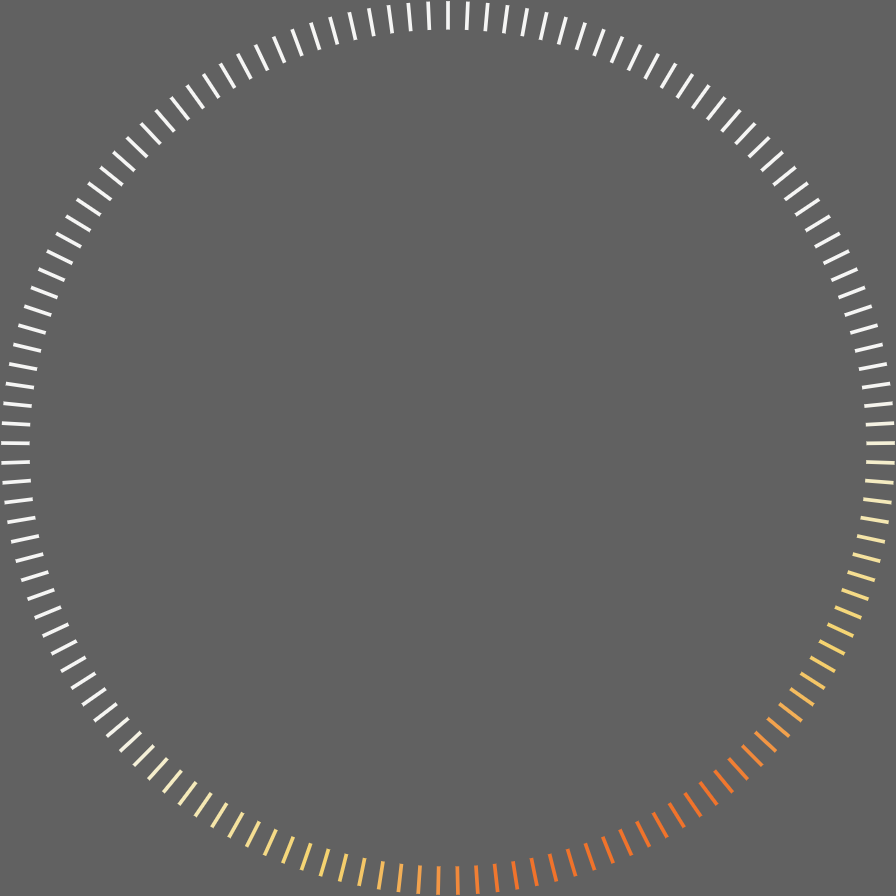
Give the GLSL for this background, as a three.js fragment shader.

```glsl
// A dial of thin radial ticks on flat grey, white with a warm arc at lower right.
// The angle is folded into equal sectors, each holding one box-shaped tick;
// the tick colour depends on its angular distance from the hottest direction.

varying vec2 vUv;

const float TAU = 6.283185;
const float TICK_COUNT = 141.0;
const float INNER_RADIUS = 0.4670;
const float OUTER_RADIUS = 0.4987;
const float TICK_WIDTH = 0.0041;
const float HOT_ANGLE = 157.0; // degrees clockwise from the top

const vec3 BACKGROUND = vec3(0.38);
const vec3 WHITE = vec3(0.96, 0.96, 0.955);
const vec3 CREAM = vec3(0.96, 0.92, 0.73);
const vec3 YELLOW = vec3(0.96, 0.83, 0.44);
const vec3 ORANGE = vec3(0.94, 0.45, 0.17);

// Signed distance to an axis-aligned box
float boxDistance(vec2 p, vec2 halfSize) {
  vec2 d = abs(p) - halfSize;
  return length(max(d, 0.0)) + min(max(d.x, d.y), 0.0);
}

// Local position inside the sector around the tick at tickAngle
vec2 sectorPosition(float radius, float angle, float tickAngle) {
  float offset = angle - tickAngle;
  return radius * vec2(sin(offset), cos(offset));
}

// Shortest distance between two directions, in degrees
float angularDistance(float a, float b) {
  return abs(mod(a - b + 180.0, 360.0) - 180.0);
}

// Orange to yellow to cream to white, away from the hot direction
vec3 heatColor(float away) {
  vec3 color = mix(ORANGE, YELLOW, smoothstep(13.0, 41.0, away));
  color = mix(color, CREAM, smoothstep(39.0, 62.0, away));
  return mix(color, WHITE, smoothstep(58.0, 77.0, away));
}

void main() {
  vec2 p = vUv - 0.5;
  float pixel = max(fwidth(vUv.x), 0.00001);

  // Nearest tick, measured clockwise from the top
  float angle = atan(p.x, p.y);
  float sector = TAU / TICK_COUNT;
  float tickAngle = floor(angle / sector + 0.5) * sector;

  // Tick shape
  vec2 local = sectorPosition(length(p), angle, tickAngle);
  local.y -= 0.5 * (INNER_RADIUS + OUTER_RADIUS);
  vec2 halfSize = 0.5 * vec2(TICK_WIDTH, OUTER_RADIUS - INNER_RADIUS);
  float coverage = clamp(0.5 - boxDistance(local, halfSize) / pixel, 0.0, 1.0);

  // Tick colour over the background
  vec3 tickColor = heatColor(angularDistance(degrees(tickAngle), HOT_ANGLE));
  gl_FragColor = vec4(mix(BACKGROUND, tickColor, coverage), 1.0);
}
```
